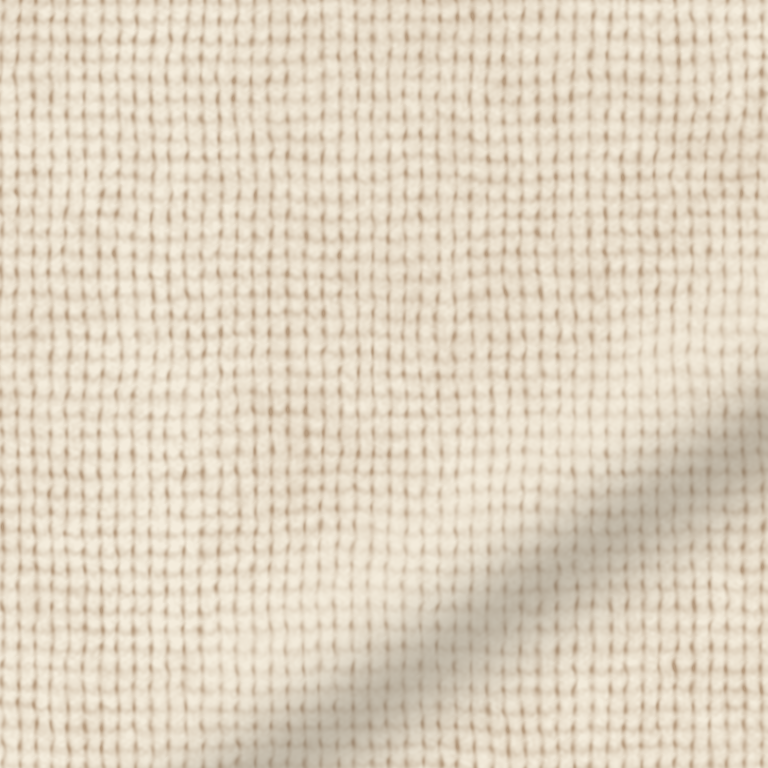
Give the GLSL for this texture, as a Shadertoy shader.

```glsl
// Cream waffle-knit cloth: rows of fuzzy stitches crossed by a soft diagonal fold.

const vec2  STITCHES     = vec2(45.5, 39.0);        // repeats across and up
const vec3  YARN_LIGHT   = vec3(0.955, 0.925, 0.862);
const vec3  YARN_DEEP    = vec3(0.735, 0.640, 0.535);
const vec3  FOLD_TINT    = vec3(0.80, 0.79, 0.775);
const float BASE_DEPTH   = 0.07;
const float COLUMN_WIDTH = 0.17;                    // in stitches
const float COLUMN_DEPTH = 0.25;
const float ROW_WIDTH    = 0.22;
const float ROW_DEPTH    = 0.23;
const vec2  TICK_SIZE    = vec2(0.14, 0.33);
const float TICK_SLANT   = 0.30;
const float TICK_DEPTH   = 0.50;
const float FUZZ         = 0.26;
const float MOTTLE       = 0.14;
const vec2  FOLD_POINT   = vec2(0.70, 0.235);       // on the fold's darkest line
const vec2  FOLD_NORMAL  = vec2(-0.568, 0.823);
const float RIDGE_OFFSET = 0.145;
const float TAU          = 6.2831853;

float hash(vec2 p) {
    return fract(sin(dot(p, vec2(127.1, 311.7))) * 43758.545);
}

float noise(vec2 p) {
    vec2 i = floor(p), f = fract(p);
    f = f * f * (3.0 - 2.0 * f);
    return mix(mix(hash(i), hash(i + vec2(1, 0)), f.x),
               mix(hash(i + vec2(0, 1)), hash(i + vec2(1, 1)), f.x), f.y);
}

float bell(float x, float width) {
    x /= width;
    return exp(-x * x);
}

// Short crossing fibres, built from noise stretched along several directions
float fibres(vec2 uv) {
    float sum = 0.0;
    for (int i = 0; i < 3; i++) {
        float a = 0.6 + float(i) * 1.05;
        vec2 along = vec2(cos(a), sin(a));
        vec2 across = vec2(-along.y, along.x);
        sum += noise(vec2(dot(uv, along) * 85.0, dot(uv, across) * 230.0) + float(i) * 37.0);
    }
    return sum / 3.0 - 0.5;
}

// Depth of the knit: 0 on top of a stitch, 1 inside a gap
float knitDepth(vec2 uv) {
    vec2 p = uv * STITCHES;

    // Uneven yarn tension and the rounded lower edge of each stitch
    p += 0.45 * (vec2(noise(uv * 9.0), noise(uv * 9.0 + 50.0)) - 0.5);
    p += 0.22 * (vec2(noise(p * 1.3 + 11.0), noise(p * 1.3 + 83.0)) - 0.5);
    p += vec2(0.05 * sin(TAU * p.y), -0.08 * cos(TAU * p.x));

    vec2 id = floor(p + 0.5);
    vec2 f = p - id;

    float column = bell(f.x, COLUMN_WIDTH) * mix(0.6, 1.3, noise(p * 0.7 + 5.0));
    float row = bell(f.y, ROW_WIDTH) * mix(0.6, 1.4, noise(p * 0.6 + 29.0));
    float tick = bell(f.x - TICK_SLANT * f.y, TICK_SIZE.x) * bell(f.y, TICK_SIZE.y);
    tick *= mix(0.55, 1.25, hash(id));

    return BASE_DEPTH + COLUMN_DEPTH * column + ROW_DEPTH * row + TICK_DEPTH * tick;
}

void mainImage(out vec4 fragColor, in vec2 fragCoord) {
    vec2 uv = fragCoord / iResolution.xy;

    // Knit, fuzz and broad tonal drift
    float depth = knitDepth(uv);
    depth += FUZZ * fibres(uv) + 0.10 * (noise(uv * 190.0) - 0.5);
    depth += MOTTLE * (noise(uv * 5.0 + 3.0) - 0.5) + 0.08 * (noise(uv * 17.0) - 0.5);

    // Fold: a bright ridge beside a shaded valley, both softening the relief
    float d = dot(uv - FOLD_POINT, FOLD_NORMAL) + 0.015 * (noise(uv * 4.0) - 0.5);
    float shade = bell(d, d > 0.0 ? 0.065 : 0.075);
    float ridge = bell(d - RIDGE_OFFSET, 0.07) * smoothstep(0.1, 0.4, uv.x);
    depth *= 1.0 - 0.30 * shade - 0.35 * ridge;

    vec3 color = mix(YARN_LIGHT, YARN_DEEP, clamp(depth, 0.0, 1.1));
    color *= mix(vec3(1.0), FOLD_TINT, shade);
    fragColor = vec4(color, 1.0);
}
```
